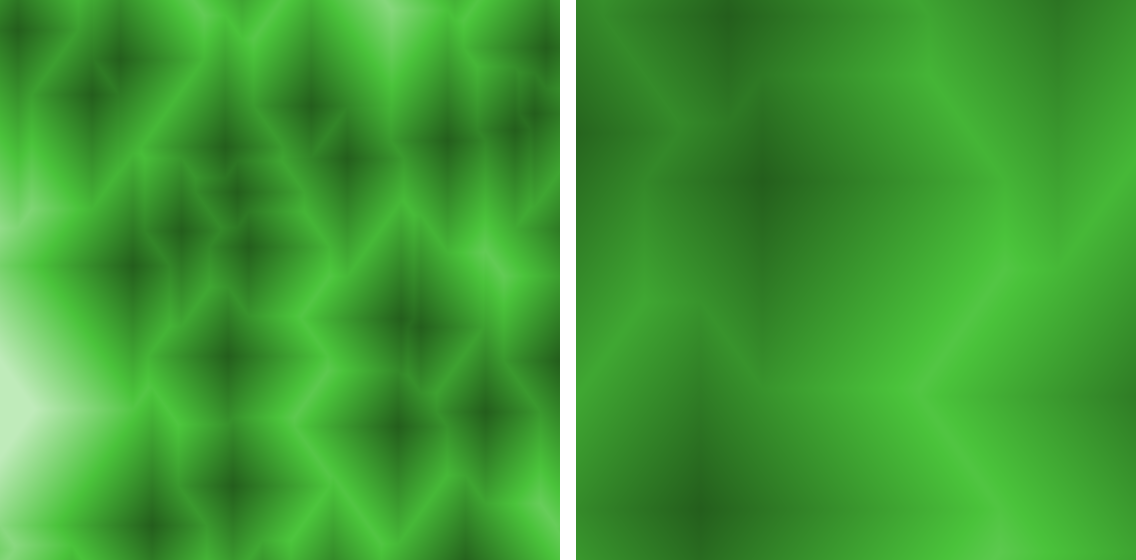
Left: the whole. Right: its middle third, enlarged.
Reproduce this background procedurally as a WebGL 1 fragment shader.

```glsl
precision highp float;
// Soft green diamonds: a cellular distance field over scattered sites,
// measured with a stretched Manhattan metric and mapped to a ramp from
// dark green at the sites to pale green in one sparse clearing.

uniform vec2 u_resolution;

vec2 hash22(vec2 p) {
    vec3 q = fract(p.xyx * vec3(0.1031, 0.1030, 0.0973));
    q += dot(q, q.yzx + 33.33);
    return fract((q.xx + q.yz) * q.zy);
}

// Manhattan length whose unit ball is a diamond taller than wide
float diamondLength(vec2 v) {
    return 1.4 * abs(v.x) + abs(v.y);
}

// Distance to the nearest site; sites inside the clearing are left out
float nearestSite(vec2 p) {
    float nearest = 2.0;
    for (int j = -1; j <= 5; j++) {
        for (int i = -1; i <= 5; i++) {
            vec2 cell = vec2(float(i), float(j));
            vec2 jitter = hash22(cell + 17.0) - 0.5;
            vec2 site = (cell + 0.5 + 1.6 * jitter) / 5.0;
            if (diamondLength(site - vec2(0.04, 0.34)) > 0.44) {
                nearest = min(nearest, diamondLength(p - site));
            }
        }
    }
    return nearest;
}

// Two linear spans: dark to vivid green, then vivid to pale green
vec3 greenRamp(float d) {
    vec3 vivid = vec3(0.29, 0.765, 0.23);
    vec3 color = mix(vec3(0.14, 0.37, 0.11), vivid, clamp(d / 0.235, 0.0, 1.0));
    return mix(color, vec3(0.75, 0.92, 0.73), clamp((d - 0.235) / 0.265, 0.0, 1.0));
}

void main() {
    vec2 uv = gl_FragCoord.xy / u_resolution;
    gl_FragColor = vec4(greenRamp(nearestSite(uv)), 1.0);
}
```
